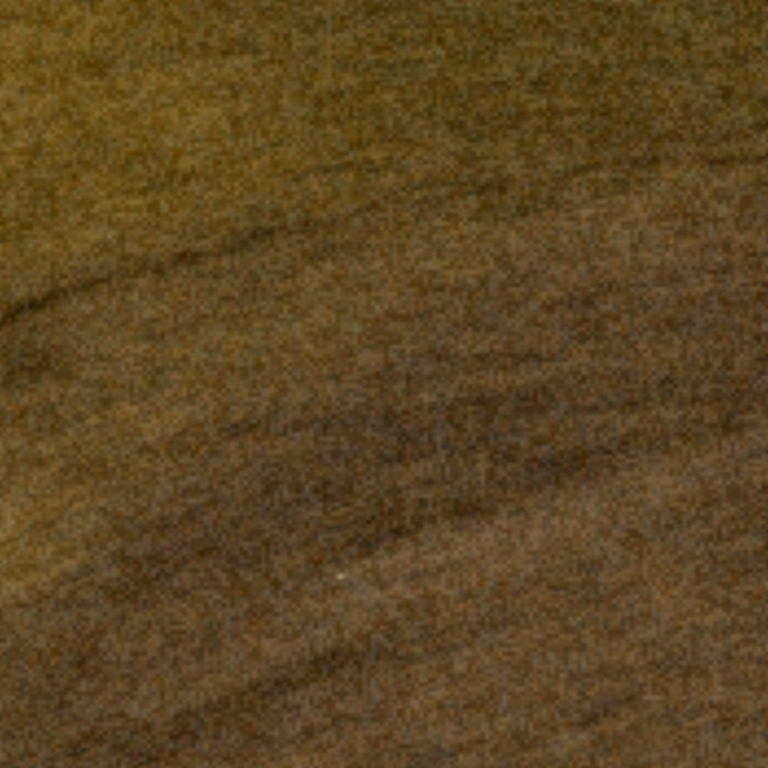
Give the GLSL for this texture, as a Shadertoy shader.

```glsl
// Dim brown wood: olive-gold above, umber below, crossed by rising dark veins.
// Curved bands set the broad tones; noise stretched along the veins gives the
// fibres, and fine soft noise adds mottled grain and faint colour specks.

const vec3 GOLD  = vec3(0.415, 0.318, 0.105);
const vec3 OLIVE = vec3(0.328, 0.248, 0.080);
const vec3 TAN   = vec3(0.392, 0.298, 0.135);
const vec3 UMBER = vec3(0.370, 0.272, 0.160);
const vec3 SHADE = vec3(0.325, 0.235, 0.130);
const vec3 VEIN  = vec3(0.220, 0.140, 0.040);

float hash(vec2 p) {
    vec3 q = fract(vec3(p.xyx) * 0.1031);
    q += dot(q, q.yzx + 33.33);
    return fract((q.x + q.y) * q.z);
}

// Smooth value noise in -1..1.
float noise(vec2 p) {
    vec2 i = floor(p), f = fract(p);
    f = f * f * (3.0 - 2.0 * f);
    float low = mix(hash(i), hash(i + vec2(1, 0)), f.x);
    float high = mix(hash(i + vec2(0, 1)), hash(i + vec2(1, 1)), f.x);
    return 2.0 * mix(low, high, f.y) - 1.0;
}

float fbm(vec2 p) {
    float sum = 0.0, gain = 0.55;
    for (int i = 0; i < 4; i++) {
        sum += gain * noise(p);
        p = p * 2.03 + 17.3;
        gain *= 0.5;
    }
    return sum;
}

// Height of a rising, gently bending line: start, slope and bend.
float arc(float x, float start, float slope, float bend) {
    return start + x * (slope - bend * x);
}

// Soft stripe around zero.
float stripe(float d, float width) {
    return exp(-d * d / (width * width));
}

// Soft round spot.
float spot(vec2 p, vec2 centre, vec2 size) {
    vec2 d = (p - centre) / size;
    return exp(-dot(d, d));
}

vec3 broadTones(vec2 p, float wobble) {
    float fromVein = p.y - arc(p.x, 0.59, 0.33, 0.12) + 0.25 * wobble;
    float fromBand = p.y - arc(p.x, 0.17, 0.97, 0.45) + wobble;
    float fromRidge = p.y - arc(p.x, 0.03, 0.55, 0.13) + 0.4 * wobble;

    // Gold to olive on top, tan under the main vein, umber at the bottom.
    vec3 top = mix(GOLD, OLIVE, smoothstep(0.1, 0.75, p.x + 0.5 * (p.y - 0.85)));
    vec3 low = mix(UMBER, TAN, smoothstep(-0.08, 0.12, fromBand));
    vec3 color = mix(low, top, smoothstep(-0.06, 0.12, fromVein));

    // Shaded band with a crisp lower edge and a pale ridge beneath it.
    float band = smoothstep(0.07, -0.07, fromBand) * smoothstep(-0.01, 0.035, fromRidge);
    color = mix(color, SHADE, 0.8 * band);
    float rightward = smoothstep(0.3, 0.65, p.x);
    color += 0.035 * rightward * stripe(fromRidge + 0.035, 0.035);
    color = mix(color, VEIN, 0.28 * rightward * stripe(fromRidge - 0.025, 0.022));

    // Pale patch at the left and darker pockets along the right and bottom.
    color += vec3(0.05, 0.045, 0.015) * spot(p, vec2(0.01, 0.29), vec2(0.11, 0.09));
    color = mix(color, VEIN, 0.42 * spot(p, vec2(0.0, 0.53), vec2(0.09, 0.045)));
    color = mix(color, VEIN, 0.28 * spot(p, vec2(1.0, 0.34), vec2(0.12, 0.07)));
    return mix(color, VEIN, 0.25 * spot(p, vec2(0.03, 0.05), vec2(0.16, 0.06)));
}

// Veins thin out and break up along their length.
vec3 addVeins(vec3 color, vec2 p, float wobble) {
    float jitter = 0.006 * noise(vec2(p.x * 32.0, p.y * 20.0));
    float main = p.y - arc(p.x, 0.59, 0.33, 0.12) + 0.22 * wobble + jitter;
    float lower = p.y - arc(p.x, -0.03, 0.36, -0.06) + 0.3 * wobble + jitter;
    float broken = clamp(0.62 + 0.5 * fbm(p * vec2(22.0, 40.0)), 0.1, 1.0);
    color = mix(color, VEIN, 0.78 * broken * stripe(main, 0.0085));
    color = mix(color, VEIN, 0.26 * broken * stripe(main + 0.004, 0.030));
    float branch = smoothstep(0.6, 0.85, p.x) * stripe(main - 0.028, 0.010);
    color = mix(color, VEIN, 0.45 * broken * branch);
    float fade = smoothstep(0.02, 0.2, p.x) * smoothstep(0.65, 0.42, p.x);
    return mix(color, VEIN, 0.6 * broken * fade * stripe(lower, 0.022));
}

// Fibres follow the veins, lying flatter toward the top.
float fibres(vec2 p) {
    float across = p.y - arc(p.x, 0.0, mix(0.46, 0.18, p.y), 0.08);
    float broad = fbm(vec2(p.x * 3.5, across * 18.0));
    float fine = fbm(vec2(p.x * 16.0 + 5.0, across * 65.0));
    float streak = smoothstep(0.15, 0.7, fbm(vec2(p.x * 9.0, across * 42.0) + 60.0));
    return 0.036 * broad + 0.050 * fine - 0.045 * streak;
}

vec3 grain(vec2 p) {
    float mottle = 0.034 * noise(p * 75.0) + 0.056 * noise(p * 175.0 + 40.0);
    float warm = noise(p * 100.0 + 71.0);
    float blue = noise(p * 70.0 + 133.0);
    return vec3(mottle) + vec3(0.016, -0.006, -0.010) * warm + vec3(-0.006, 0.002, 0.028) * blue;
}

void mainImage(out vec4 fragColor, in vec2 fragCoord) {
    vec2 p = fragCoord / iResolution.xy;
    float wobble = 0.06 * fbm(p * vec2(7.0, 11.0) + 3.0);
    vec3 color = addVeins(broadTones(p, wobble), p, wobble) + 0.006;
    color += fibres(p) * vec3(1.0, 0.86, 0.55) + grain(p);

    // One tiny pale fleck.
    color += vec3(0.22, 0.24, 0.24) * spot(p, vec2(0.443, 0.249), vec2(0.005, 0.004));
    fragColor = vec4(clamp(color, 0.0, 1.0), 1.0);
}
```
